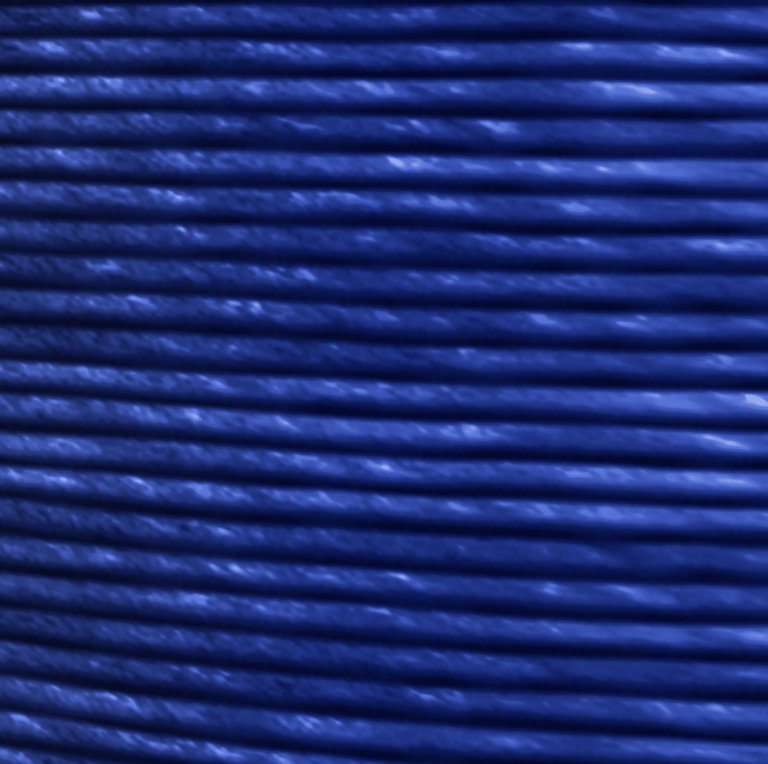
A Shadertoy shader for this texture:

```glsl
// Tightly wound rows of twisted blue cord, fanning slightly apart to the right.

float hash(vec2 p) {
    vec3 q = fract(p.xyx * vec3(0.1031, 0.1030, 0.0973));
    q += dot(q, q.yzx + 33.33);
    return fract((q.x + q.y) * q.z);
}

float noise(vec2 p) {
    vec2 cell = floor(p), t = fract(p);
    t = t * t * (3.0 - 2.0 * t);
    return mix(mix(hash(cell), hash(cell + vec2(1, 0)), t.x),
               mix(hash(cell + vec2(0, 1)), hash(cell + vec2(1, 1)), t.x), t.y);
}

// Navy shadow to pale blue glint
vec3 cordColor(float light) {
    vec3 c = mix(vec3(0.01, 0.03, 0.18), vec3(0.04, 0.09, 0.33), smoothstep(0.0, 0.24, light));
    c = mix(c, vec3(0.12, 0.20, 0.53), smoothstep(0.20, 0.56, light));
    c = mix(c, vec3(0.22, 0.32, 0.71), smoothstep(0.52, 0.78, light));
    c = mix(c, vec3(0.34, 0.45, 0.84), smoothstep(0.75, 0.98, light));
    return mix(c, vec3(0.58, 0.66, 0.93), smoothstep(0.98, 1.35, light));
}

void mainImage(out vec4 fragColor, in vec2 fragCoord) {
    vec2 uv = fragCoord / iResolution.xy;
    float x = uv.x, down = 1.0 - uv.y;

    // Row coordinate: the pitch widens from left to right
    float pitch = 0.0463 + 0.0078 * x - 0.0032 * x * x;
    float row = (down - 0.0455 - 0.003 * x) / pitch + 1.0;
    row += 0.12 * (noise(vec2(x * 4.0, row * 0.8)) - 0.5);
    float id = floor(row), across = fract(row);
    float rowShade = hash(vec2(id, 5.0));

    // Rounded body, lit from above, with a soft narrow groove
    float groove = 0.06 * (noise(vec2(x * 9.0, id * 3.7)) - 0.5);
    float body = smoothstep(0.03, 0.30, across + groove)
               * (1.0 - smoothstep(0.46, 1.02, across + groove));

    // Slanted strands of the twist, compressed toward the left
    float along = 1.5 * x - 0.35 * x * x + rowShade * 7.0;
    float twist = noise(vec2(along * 20.0 - across * 2.2, across * 2.2 + id * 7.0));
    float fiber = noise(vec2(along * 58.0 - across * 4.0, across * 4.5 + id * 11.0));
    float fuzz = noise(vec2(along * 95.0 - across * 3.0, across * 7.0 + id * 13.0));
    float patches = noise(vec2(along * 5.0, id * 2.3));
    float sharpness = mix(1.0, 0.4, smoothstep(0.1, 0.9, x));

    float light = body * (0.62 + 0.18 * (rowShade - 0.5)
                + 0.30 * (twist - 0.5)
                + 0.24 * (fiber - 0.5) * sharpness
                + 0.22 * (fuzz - 0.5) * sharpness
                + 0.20 * (patches - 0.5));

    // Faint bounce light keeps the grooves navy, mottled along their length
    light += 0.14 * (1.0 - body) * noise(vec2(x * 14.0, row * 2.5));

    // Scattered glints on the crest
    float crest = smoothstep(0.1, 0.28, across) * (1.0 - smoothstep(0.32, 0.62, across));
    float glint = smoothstep(0.58, 0.9, twist * 0.5 + fiber * 0.3 + fuzz * 0.2);
    light += crest * glint * (0.25 + 0.2 * sharpness) * (0.4 + patches);

    // Broad lighting: bright right edge, dim lower middle
    light *= 1.0 + 0.28 * smoothstep(0.65, 1.0, x) * (1.0 - 0.6 * down)
                 - 0.10 * smoothstep(0.4, 1.0, down) * (1.0 - smoothstep(0.5, 1.0, x));

    // Duller, greyer fibers at the left
    vec3 color = cordColor(light);
    float grey = dot(color, vec3(0.3, 0.4, 0.3));
    color = mix(color, vec3(0.75, 0.95, 1.65) * grey, 0.35 * (1.0 - smoothstep(0.0, 0.5, x)));
    color += 0.015 * (noise(uv * 170.0) - 0.5);

    fragColor = vec4(color, 1.0);
}
```
